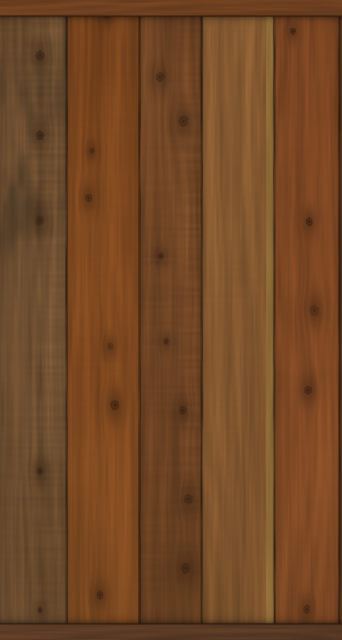
Reproduce this texture procedurally as a WebGL 2 fragment shader.

```glsl
#version 300 es
precision highp float;
// Weathered timber panel: five upright boards of unequal width between two thin rails.
// Each board has its own tint, stretched-noise grain, hashed knots that bend the grain,
// saw marks and grime; dark seams and one pale sapwood edge separate the boards.
uniform vec2 u_resolution;
out vec4 outColor;

// Board edges across the canvas; the last entry is a sliver of a sixth board.
const float EDGES[7] = float[7](0.0, 0.195, 0.408, 0.59, 0.802, 0.992, 1.04);
const vec3 TINTS[6] = vec3[6](
  vec3(0.44, 0.315, 0.195), vec3(0.495, 0.28, 0.12), vec3(0.425, 0.258, 0.135),
  vec3(0.505, 0.335, 0.18), vec3(0.49, 0.275, 0.135), vec3(0.36, 0.22, 0.12));
const float KNOT_CHANCE[6] = float[6](0.85, 0.75, 0.8, 0.35, 0.7, 0.0);
const float SAW_MARKS[6] = float[6](0.8, 0.15, 0.7, 0.2, 0.2, 0.0);
const vec3 RAIL_TOP = vec3(0.45, 0.26, 0.13);
const vec3 RAIL_BOTTOM = vec3(0.34, 0.22, 0.14);
const vec3 SAPWOOD = vec3(0.59, 0.45, 0.23);
const vec3 KNOT_DARK = vec3(0.15, 0.085, 0.045);
const vec3 GRIME = vec3(0.24, 0.19, 0.13);
const vec3 OLIVE = vec3(0.34, 0.24, 0.11);
const float RAIL_HEIGHT = 0.026;
const float SEAM_WIDTH = 0.0018;
const float SAP_WIDTH = 0.013;
const int KNOT_CELLS = 7;

float hash(vec2 p) {
  return fract(sin(dot(p, vec2(127.1, 311.7))) * 43758.5453);
}

float noise(vec2 p) {
  vec2 i = floor(p), f = fract(p);
  f = f * f * (3.0 - 2.0 * f);
  return mix(mix(hash(i), hash(i + vec2(1, 0)), f.x),
             mix(hash(i + vec2(0, 1)), hash(i + vec2(1, 1)), f.x), f.y);
}

float fbm(vec2 p) {
  return 0.55 * noise(p) + 0.3 * noise(p * 2.1 + 7.0) + 0.15 * noise(p * 4.3 + 19.0);
}

// Signed brightness of the grain; q.x runs across the fibres, q.y along them.
float grain(vec2 q, float seed) {
  float warp = noise(vec2(q.x * 16.0, q.y * 2.6) + seed);
  float rings = sin(q.x * 260.0 + warp * 22.0 + seed);
  float streak = fbm(vec2(q.x * 70.0, q.y * 2.5) + seed) - 0.5;
  float fibre = noise(vec2(q.x * 330.0, q.y * 14.0) + seed) - 0.5;
  return 0.03 * rings + 0.24 * streak + 0.11 * fibre;
}

// Lays knots along one board: x = core darkness, y = surrounding stain, z = grain shift.
vec3 knots(vec2 p, int board, float left, float width) {
  vec3 sum = vec3(0.0);
  for (int i = 0; i < KNOT_CELLS; i++) {
    vec2 id = vec2(float(board) + 3.0, float(i) + 11.0);
    float present = step(hash(id), KNOT_CHANCE[board]);
    float lane = board == 0 ? 0.6 : 0.2 + 0.62 * hash(id + 31.0);
    vec2 centre = vec2(left + width * lane,
                       (float(i) + 0.15 + 0.7 * hash(id + 57.0)) / float(KNOT_CELLS));
    float radius = mix(0.0045, 0.0085, hash(id + 83.0));
    vec2 d = p - centre;
    float dist = length(d * vec2(1.0, 0.85)) * (0.85 + 0.3 * noise(d * 300.0 + id));
    float ring = 0.7 + 0.3 * cos(dist / radius * 7.0);
    float core = (1.0 - smoothstep(radius * 0.5, radius * 1.1, dist)) * ring;
    float halo = exp(-dot(d * vec2(1.0, 0.6), d * vec2(1.0, 0.6)) / (radius * radius * 5.0));
    float strength = mix(0.45, 0.9, hash(id + 101.0));
    sum += present * vec3(core * strength, halo * 0.32, d.x * halo * 0.7);
  }
  return sum;
}

vec3 boards(vec2 p, float aspect, float px) {
  int b = 0;
  for (int i = 1; i < 6; i++) if (p.x > EDGES[i] * aspect) b = i;
  float left = EDGES[b] * aspect, right = EDGES[b + 1] * aspect;
  float across = (p.x - left) / (right - left), seed = float(b) * 17.3;
  vec3 knot = knots(p, b, left, right - left);
  vec3 color = TINTS[b] * (1.0 + grain(p - vec2(knot.z, 0.0), seed));

  // Broad colour drift, olive toward the foot, and fine saw marks.
  float drift = fbm(p * vec2(9.0, 3.0) + seed) - 0.5;
  color *= 1.0 + drift * vec3(0.2, 0.26, 0.32);
  color = mix(color, OLIVE, 0.3 * smoothstep(0.35, 0.0, p.y) * noise(p * vec2(12.0, 5.0) + seed));
  float saw = noise(vec2(p.x * 14.0 + seed, p.y * 190.0)) - 0.5;
  color *= 1.0 + 0.14 * SAW_MARKS[b] * saw * noise(p * vec2(18.0, 4.0) + seed);

  // Grey weathering and a dark pith line on the first board.
  if (b == 0) {
    float patchy = smoothstep(0.35, 0.75, fbm(p * vec2(28.0, 9.0)));
    float band = smoothstep(0.5, 0.68, p.y) * smoothstep(1.05, 0.8, p.y);
    color = mix(color, GRIME, 0.65 * patchy * band * (1.0 - 0.6 * across));
    color *= 1.0 - 0.2 * exp(-pow((across - 0.6) * 18.0, 2.0)) * noise(vec2(3.0, p.y * 20.0));
  }
  color = mix(color, KNOT_DARK, clamp(knot.y, 0.0, 0.5));
  color = mix(color, KNOT_DARK, clamp(knot.x, 0.0, 0.9));

  // Pale sapwood on the right of the fourth board, then rounded edges and seams.
  if (b == 3) {
    float sap = smoothstep(-px, px, p.x - right + SAP_WIDTH);
    color = mix(color, SAPWOOD * (0.93 + 0.14 * noise(p * vec2(200.0, 12.0))), sap * 0.85);
  }
  float edge = min(b == 0 ? 1.0 : p.x - left, right - p.x);
  color *= 1.0 - 0.1 * exp(-edge / 0.006);
  float seam = 1.0 - smoothstep(SEAM_WIDTH * 0.4, SEAM_WIDTH + px, edge);
  return color * (1.0 - seam * mix(0.2, 0.5, noise(vec2(seed, p.y * 22.0))));
}

void main() {
  vec2 p = gl_FragCoord.xy / u_resolution.y;
  float aspect = u_resolution.x / u_resolution.y, px = 1.0 / u_resolution.y;
  vec3 color = boards(p, aspect, px);

  // Rails run sideways and drop a soft shadow on the board ends.
  float inset = min(p.y, 1.0 - p.y) - RAIL_HEIGHT;
  color *= 1.0 - 0.4 * exp(-max(inset, 0.0) / 0.005);
  vec3 rail = (p.y > 0.5 ? RAIL_TOP : RAIL_BOTTOM) * (1.0 + 1.2 * grain(p.yx, 71.0));
  rail *= 1.0 - 0.5 * smoothstep(-0.004, 0.0, inset);
  color = mix(rail, color, smoothstep(-px, px, inset));
  outColor = vec4(color, 1.0);
}
```
